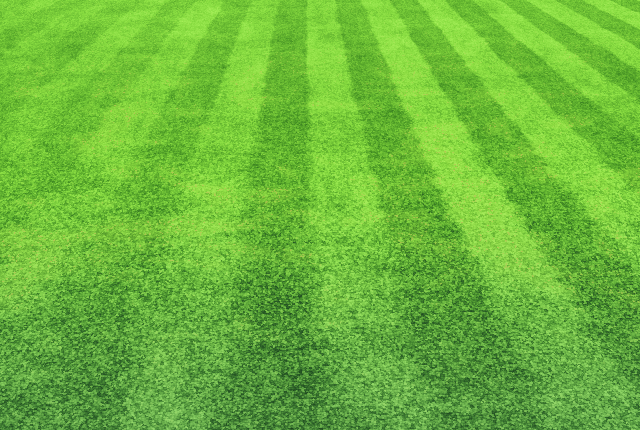
Write a Shadertoy shader that draws this texture.

```glsl
// A mown lawn seen in perspective: soft light and dark lanes fan out from a
// vanishing point above the top edge. Two layers of cellular noise make the
// blades and clumps, warped layered sines make the patchy wear.

vec2 hash2(vec2 cell) {
    vec2 s = vec2(dot(cell, vec2(127.1, 311.7)), dot(cell, vec2(269.5, 183.3)));
    return fract(sin(s) * 43758.55);
}

// Cellular noise: x = distance to the nearest tuft, y = that tuft's random value
vec2 tufts(vec2 q) {
    vec2 cell = floor(q), local = fract(q);
    vec2 nearest = vec2(9.0, 0.0);
    for (int j = -1; j <= 1; j++) {
        for (int i = -1; i <= 1; i++) {
            vec2 offset = vec2(i, j);
            vec2 rnd = hash2(cell + offset);
            float dist = length(offset + rnd - local);
            if (dist < nearest.x) nearest = vec2(dist, fract(rnd.x * 7.3 + rnd.y * 3.1));
        }
    }
    return nearest;
}

// Layered sines, rotated and warped at each octave, roughly -1 to 1
float mottle(vec2 q) {
    float sum = 0.0, amplitude = 0.5;
    for (int i = 0; i < 6; i++) {
        q = mat2(0.8, -0.6, 0.6, 0.8) * q * 1.6 + 1.7;
        q += 0.7 * sin(q.yx * 1.1);
        sum += amplitude * sin(q.x) * sin(q.y);
        amplitude *= 0.72;
    }
    return sum;
}

float ramp(float low, float high, float x) {
    return clamp((x - low) / (high - low), 0.0, 1.0);
}

// Dark to light grass; the foreground is cooler and duller
vec3 grassColor(float tone, float coolness) {
    vec3 deep = mix(vec3(0.10, 0.26, 0.11), vec3(0.16, 0.35, 0.15), ramp(-0.25, 0.05, tone));
    vec3 warm = mix(deep, vec3(0.27, 0.57, 0.14), ramp(0.05, 0.35, tone));
    warm = mix(warm, vec3(0.40, 0.72, 0.19), ramp(0.35, 0.62, tone));
    warm = mix(warm, vec3(0.53, 0.86, 0.25), ramp(0.62, 0.9, tone));
    warm = mix(warm, vec3(0.66, 0.95, 0.36), ramp(0.9, 1.25, tone));
    vec3 cool = mix(deep, vec3(0.25, 0.49, 0.20), ramp(0.05, 0.33, tone));
    cool = mix(cool, vec3(0.40, 0.67, 0.29), ramp(0.33, 0.65, tone));
    cool = mix(cool, vec3(0.57, 0.84, 0.42), ramp(0.65, 1.1, tone));
    return mix(warm, cool, coolness);
}

void mainImage(out vec4 fragColor, in vec2 fragCoord) {
    vec2 p = fragCoord / iResolution.y;
    float down = 1.0 - p.y;
    float depth = down + 0.33;
    float side = p.x - 0.707;

    // Patches, stretched sideways by the low viewing angle
    vec2 ground = vec2(side / sqrt(depth), 2.0 * sqrt(depth));
    float patches = mottle(ground * vec2(3.0, 6.0));
    float streaks = mottle(ground * vec2(12.0, 34.0) + 4.0);

    // Mowing lanes, bending slightly to the right and blurring in the foreground
    float lane = (side - 0.007 - 0.05 * down * down) / (0.194 * depth);
    float blur = mix(0.2, 0.6, smoothstep(0.1, 0.9, down));
    float stripe = smoothstep(-blur, blur, sin(3.14159 * lane) + 0.2 * streaks);
    float contrast = mix(0.35, 1.0, smoothstep(0.15, 0.85, p.x));
    contrast *= 1.0 - 0.45 * smoothstep(0.6, 1.0, down);
    contrast *= 1.0 + 0.4 * patches;

    // Grass blades and clumps, both shrinking with distance
    vec2 blade = tufts(ground * vec2(190.0, 260.0));
    vec2 clump = tufts(ground * vec2(85.0, 130.0) + 31.0);
    float grain = (blade.y - 0.5) * 0.75 + (0.45 - blade.x) * 0.5;
    grain += (clump.y - 0.5) * 0.25 - 0.3 * smoothstep(0.8, 1.0, blade.y * 0.6 + clump.x * 0.6);

    float near = smoothstep(0.35, 1.05, down);
    float tone = 0.73 + 0.29 * (stripe - 0.5) * contrast;
    tone += 0.12 * patches + 0.11 * streaks - 0.24 * near;
    tone += grain * mix(0.28, 0.85, smoothstep(0.0, 0.8, down));
    tone += 0.1 * (1.0 - smoothstep(0.0, 0.15, down));
    vec3 color = grassColor(tone, near);

    // Yellowed areas and scattered straw flecks in the middle distance
    float middle = smoothstep(0.05, 0.25, down) * (1.0 - smoothstep(0.55, 0.95, down));
    float dry = smoothstep(0.0, 0.7, patches + 0.6 * streaks) * middle;
    color = mix(color, vec3(0.62, 0.82, 0.25), 0.18 * dry);
    float fleck = smoothstep(0.9, 0.94, blade.y) * (1.0 - smoothstep(0.3, 0.6, blade.x));
    color = mix(color, vec3(0.75, 0.71, 0.33), fleck * (0.08 + 0.5 * dry));

    fragColor = vec4(color, 1.0);
}
```
